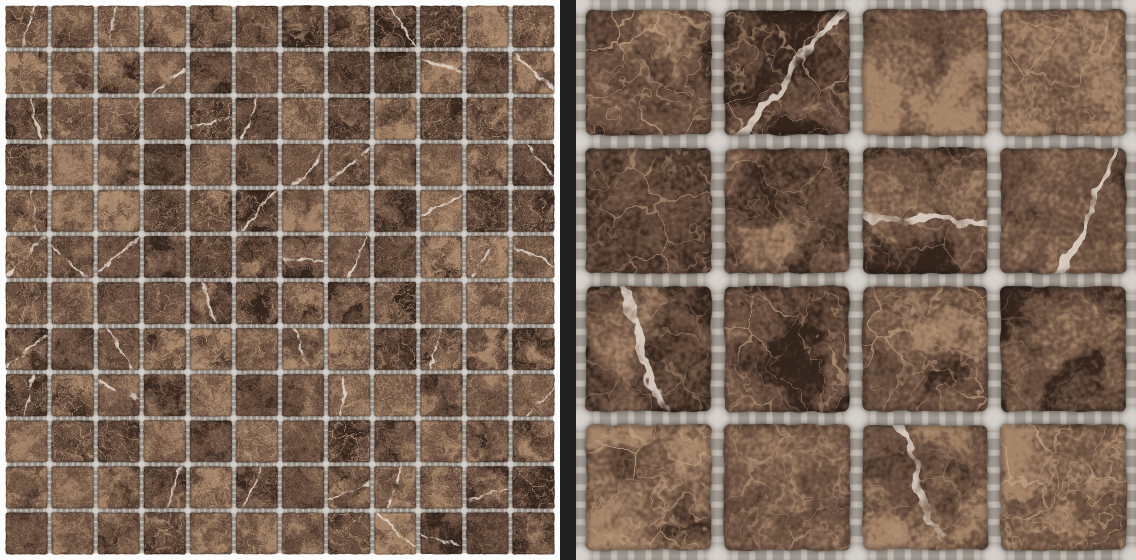
Left, the full canvas; right, a detail of the centre.
Give the GLSL for this texture, as a Shadertoy shader.

```glsl
// Square mosaic of tumbled brown marble tiles on a pale mesh backing.

const float COUNT     = 12.0;    // tiles across and down
const float PITCH     = 0.0823;  // tile spacing, in canvas units
const float TILE_HALF = 0.452;   // the values below are in cell units
const float CORNER    = 0.045;
const float SIZE_VARY = 0.008;
const float EDGE_WEAR = 0.014;
const float THREADS   = 8.0;     // mesh threads per tile side
const float CRACKS    = 3.2;     // crack cells per tile side
const float WHITE_VEIN_CHANCE = 0.24;

const vec3 PAPER      = vec3(0.99, 0.99, 0.99);
const vec3 MESH       = vec3(0.64, 0.61, 0.58);
const vec3 THREAD     = vec3(0.78, 0.75, 0.72);
const vec3 KNOT       = vec3(0.84, 0.82, 0.80);
const vec3 DARK_STONE = vec3(0.20, 0.14, 0.11);
const vec3 BROWN      = vec3(0.41, 0.31, 0.25);
const vec3 TAN        = vec3(0.65, 0.52, 0.41);
const vec3 VEIN       = vec3(0.76, 0.63, 0.51);
const vec3 WHITE_VEIN = vec3(0.90, 0.86, 0.82);

vec2 hash2(vec2 p) {
    vec3 h = fract(p.xyx * vec3(0.1031, 0.1030, 0.0973));
    h += dot(h, h.yzx + 33.33);
    return fract((h.xx + h.yz) * h.zy);
}

float cornerSlope(vec2 cell, vec2 corner, vec2 f) {
    float a = 6.28318 * hash2(cell + corner).x;
    return dot(vec2(cos(a), sin(a)), f - corner);
}

float gradientNoise(vec2 p) {
    vec2 i = floor(p), f = fract(p);
    vec2 u = f * f * f * (f * (f * 6.0 - 15.0) + 10.0);
    return mix(mix(cornerSlope(i, vec2(0, 0), f), cornerSlope(i, vec2(1, 0), f), u.x),
               mix(cornerSlope(i, vec2(0, 1), f), cornerSlope(i, vec2(1, 1), f), u.x), u.y);
}

float fbm(vec2 p) {
    float sum = 0.0, amp = 0.6;
    for (int i = 0; i < 4; i++) {
        sum += amp * gradientNoise(p);
        p = mat2(1.6, 1.2, -1.2, 1.6) * p + 7.3;
        amp *= 0.55;
    }
    return sum;
}

// Gap between the two nearest scattered points: zero along angular cracks.
float crackDistance(vec2 p) {
    vec2 cell = floor(p);
    float near = 9.0, next = 9.0;
    for (int y = -1; y <= 1; y++)
    for (int x = -1; x <= 1; x++) {
        vec2 c = cell + vec2(x, y);
        float d = length(c + hash2(c) - p);
        next = min(next, max(near, d));
        near = min(near, d);
    }
    return next - near;
}

float line(float d, float width, float aa) {
    return 1.0 - smoothstep(max(width - aa, 0.0), width + aa, abs(d));
}

vec3 marble(vec2 f, vec2 id, float aa) {
    vec2 tone = hash2(id + 3.7), kind = hash2(id + 41.3), place = hash2(id + 87.1);
    float angle = 6.28318 * place.x;
    vec2 dir = vec2(cos(angle), sin(angle));
    vec2 p = mat2(dir.x, dir.y, -dir.y, dir.x) * f + 10.0 + 150.0 * hash2(id + 17.9);
    vec2 warp = vec2(fbm(p * 3.0), fbm(p * 3.0 + 31.7));

    // Clouded body, from near black through brown to tan
    float cloud = fbm(p * 1.8 + warp * 0.8);
    float shade = 0.26 + 0.46 * tone.x + cloud * mix(0.5, 1.3, tone.y);
    shade += 0.22 * fbm(p * 9.0) + 0.26 * gradientNoise(p * 27.0);
    vec3 col = mix(DARK_STONE, BROWN, smoothstep(0.0, 0.5, shade));
    col = mix(col, TAN, smoothstep(0.42, 0.95, shade));

    // Angular cracks and finer drifting veins, broken up by noise
    float patchy = smoothstep(-0.22, 0.25, gradientNoise(p * 2.3 + 60.0));
    float amount = mix(0.2, 0.95, kind.x);
    float cracks = line(crackDistance((p + warp * 0.2) * CRACKS) / CRACKS, 0.012, aa);
    float fine = line(gradientNoise(p * vec2(3.0, 6.0) + warp * 2.0) / 6.0, 0.006, aa);
    col = mix(col, VEIN, amount * patchy * 0.8 * cracks);
    col = mix(col, VEIN, amount * mix(0.6, 0.2, patchy) * fine);

    // An occasional broad white vein
    float across = dot(f, dir) + 0.4 * (place.y - 0.5) + 0.14 * warp.x;
    float width = 0.018 + 0.045 * max(gradientNoise(p * 3.5) + 0.1, 0.0);
    float white = line(across, width, aa) * step(kind.y, WHITE_VEIN_CHANCE);
    return mix(col, WHITE_VEIN, 0.85 * white * smoothstep(-0.35, 0.1, warp.y));
}

vec3 backing(vec2 f, float tileDist) {
    vec2 a = abs(f);
    float along = a.x > a.y ? f.y : f.x;
    float thread = smoothstep(0.1, 0.8, cos(6.28318 * THREADS * along));
    vec3 col = mix(MESH, THREAD, thread);
    col = mix(col, KNOT, smoothstep(0.36, 0.46, min(a.x, a.y)));
    return col * (1.0 - 0.32 * exp(-max(tileDist, 0.0) / 0.018));
}

void mainImage(out vec4 fragColor, in vec2 fragCoord) {
    vec2 centred = fragCoord / iResolution.xy - 0.5;
    float aa = 0.7 / (PITCH * min(iResolution.x, iResolution.y));
    vec2 grid = centred / PITCH + 0.5 * COUNT;
    vec2 id = clamp(floor(grid), 0.0, COUNT - 1.0);
    vec2 f = grid - id - 0.5;

    // Rounded tile outline with worn edges
    vec2 halfSize = TILE_HALF + SIZE_VARY * (hash2(id + 5.1) - 0.5);
    vec2 q = abs(f) - halfSize + CORNER;
    float tileDist = length(max(q, 0.0)) + min(max(q.x, q.y), 0.0) - CORNER;
    tileDist += EDGE_WEAR * gradientNoise(grid * 9.0 + 20.0);

    // Backing ends level with the outer tiles
    vec2 reach = abs(grid - 0.5 * COUNT);
    float sheetDist = max(reach.x, reach.y) - 0.5 * COUNT + 0.5 - TILE_HALF;
    vec3 col = mix(backing(f, tileDist), PAPER, smoothstep(-0.06, aa, sheetDist));

    vec3 stone = marble(f, id, aa) * mix(1.0, 0.78, smoothstep(-0.05, 0.0, tileDist));
    col = mix(col, stone, 1.0 - smoothstep(-aa, aa, tileDist));
    fragColor = vec4(col, 1.0);
}
```
